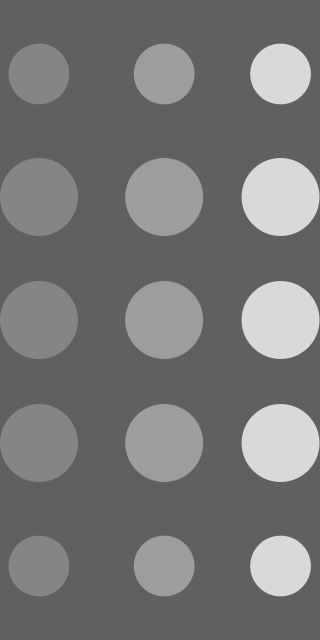
This pattern is drawn by a WebGL 2 fragment shader. Its source:

```glsl
#version 300 es
precision highp float;
// Three columns of five flat gray discs, brighter to the right, with smaller end rows.
uniform vec2 u_resolution;
out vec4 fragColor;

// Antialiased disc coverage, with one pixel as the edge width.
float disc(vec2 p, float radius, float pixel) {
    return clamp(0.5 - (length(p) - radius) / pixel, 0.0, 1.0);
}

void main() {
    // Canvas widths, with the vertical origin at the middle row.
    float pixel = 1.0 / u_resolution.x;
    vec2 p = (gl_FragCoord.xy - vec2(0.0, 0.5 * u_resolution.y)) * pixel;

    // Nearest of the five rows; the outer two hold smaller discs.
    float row = clamp(round(p.y / 0.3844), -2.0, 2.0);
    float radius = abs(row) > 1.5 ? 0.0948 : 0.1218;

    vec3 color = vec3(0.376);
    for (int i = -1; i <= 1; i++) {
        // Column spacing tightens slightly toward the right.
        float column = float(i);
        vec2 center = vec2(0.513 + 0.3775 * column - 0.0138 * column * column, 0.3844 * row);
        float gray = i < 0 ? 0.52 : (i == 0 ? 0.616 : 0.851);
        color = mix(color, vec3(gray), disc(p - center, radius, pixel));
    }

    fragColor = vec4(color, 1.0);
}
```
